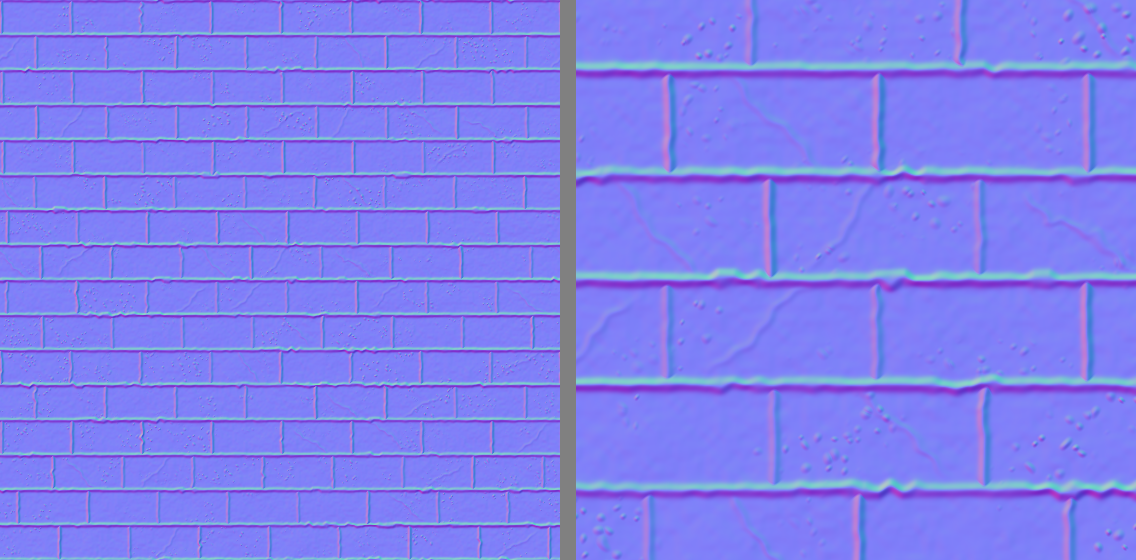
Left: the whole. Right: its middle third, enlarged.
This texture map is drawn by a Shadertoy shader. Its source:

```glsl
// Tiling tangent-space normal map of a weathered running-bond brick wall.

const vec2  BRICKS       = vec2(8.0, 16.0);  // repeats across and down
const float JOINT_WIDTH  = 0.0031;           // half width of a mortar groove
const float ROW_SLOPE    = 0.86;             // steepness of horizontal grooves
const float COLUMN_SLOPE = 0.52;             // steepness of vertical grooves
const float WANDER       = 0.0007;           // waviness of the brick edges
const float CRUMBLE      = 0.0026;           // extra waviness where edges are worn
const float GRAIN_HEIGHT = 0.00016;
const float PIT_CELLS    = 128.0;
const float PIT_DEPTH    = 0.0008;
const float CRACK_SHARE  = 0.28;             // share of bricks that carry a crack
const float CRACK_SLOPE  = 0.15;
const float SAMPLE_STEP  = 1.0 / 1100.0;
const float FLAT_BLUE    = 0.98;
const float SLOPE_SHADE  = 0.30;             // loss of blue on slopes

// Joint position of each course, bottom to top, in brick lengths.
const float COURSE_SHIFT[16] = float[16](
    0.85, 0.26, 0.76, 0.03, 0.51, 0.015, 0.61, 0.10,
    0.59, 0.11, 0.50, 0.05, 0.53, 0.04, 0.52, 0.02);

float hash(vec2 p) {
    vec3 q = fract(p.xyx * vec3(0.1031, 0.1030, 0.0973));
    q += dot(q, q.yzx + 33.33);
    return fract((q.x + q.y) * q.z);
}

// Value noise that wraps after a whole number of cells.
float noise(vec2 uv, vec2 cells) {
    vec2 p = uv * cells, i = floor(p), f = fract(p);
    f = f * f * (3.0 - 2.0 * f);
    vec2 a = mod(i, cells), b = mod(i + 1.0, cells);
    return mix(mix(hash(a), hash(vec2(b.x, a.y)), f.x),
               mix(hash(vec2(a.x, b.y)), hash(b), f.x), f.y);
}

// Cellular field of small round pits, 0 to 1.
float pits(vec2 uv) {
    vec2 p = uv * PIT_CELLS, base = floor(p);
    float depth = 0.0;
    for (int y = -1; y <= 1; y++)
    for (int x = -1; x <= 1; x++) {
        vec2 cell = base + vec2(x, y);
        vec2 id = mod(cell, PIT_CELLS);
        vec2 center = cell + vec2(hash(id + 7.3), hash(id + 41.7));
        float radius = 0.2 + 0.35 * hash(id + 83.1);
        float present = step(hash(id + 19.9), 0.5);
        depth = max(depth, present * (1.0 - smoothstep(0.0, radius, distance(p, center))));
    }
    return depth;
}

float groove(float d, float width) {
    return exp(-d * d / (width * width));
}

// A faint slanted crack on some of the bricks.
float crack(vec2 p, vec2 brick) {
    float side = hash(brick + 5.1) < 0.5 ? -1.0 : 1.0;
    float angle = side * (0.45 + 0.6 * hash(brick + 11.3));
    float along = dot(p, vec2(cos(angle), sin(angle)));
    float across = dot(p, vec2(-sin(angle), cos(angle)));
    across += (hash(brick + 3.7) - 0.5) * 0.03;
    across += 0.0022 * sin(along * 110.0 + brick.x) + 0.0008 * sin(along * 370.0 + brick.y);
    float present = step(hash(brick + 23.9), CRACK_SHARE);
    return present * groove(across, 0.0026) * (1.0 - smoothstep(0.025, 0.055, abs(along)));
}

float wallHeight(vec2 uv) {
    // Uneven edges, rougher in worn patches
    float worn = smoothstep(0.64, 0.84, noise(uv, vec2(21.0, 32.0)));
    vec2 wobble = vec2(noise(uv, vec2(64.0, 128.0)), noise(uv + 0.37, vec2(128.0, 96.0))) - 0.5;
    vec2 edgeUv = uv + wobble * 2.0 * mix(WANDER, CRUMBLE, worn);

    // Brick layout
    vec2 grid = edgeUv * BRICKS;
    float course = mod(floor(grid.y), BRICKS.y);
    grid.x -= COURSE_SHIFT[int(course)];
    vec2 brick = vec2(mod(floor(grid.x), BRICKS.x), course);
    vec2 local = (fract(grid) - 0.5) / BRICKS;
    vec2 edge = 0.5 / BRICKS - abs(local);

    // Mortar grooves
    float joint = mod(floor(grid.x + 0.5), BRICKS.x);
    float strength = 0.65 + 0.6 * hash(vec2(joint, course) + 61.0);
    float rowStrength = 0.8 + 0.4 * noise(uv, vec2(16.0, 32.0));
    float height = -JOINT_WIDTH * max(
        ROW_SLOPE * rowStrength * groove(edge.y, JOINT_WIDTH),
        COLUMN_SLOPE * strength * groove(edge.x, JOINT_WIDTH * 0.85));

    // Surface wear
    float inside = smoothstep(0.002, 0.007, min(edge.x, edge.y));
    float cluster = smoothstep(0.5, 0.78, noise(uv + 0.13, vec2(28.0, 36.0)));
    float pitted = cluster * (0.25 + 0.75 * hash(brick + 31.0));
    height -= inside * PIT_DEPTH * pitted * pits(uv + wobble * 0.004);
    height -= inside * CRACK_SLOPE * 0.0026 * crack(local, brick);
    height += GRAIN_HEIGHT * (noise(uv, vec2(210.0)) + 1.6 * noise(uv, vec2(110.0, 130.0)));
    return height + 0.0006 * noise(uv, vec2(24.0, 30.0));
}

void mainImage(out vec4 fragColor, in vec2 fragCoord) {
    vec2 uv = fragCoord / iResolution.xy;
    vec2 e = vec2(SAMPLE_STEP, 0.0);
    vec2 slope = vec2(wallHeight(uv - e.xy) - wallHeight(uv + e.xy),
                      wallHeight(uv + e.yx) - wallHeight(uv - e.yx)) / (2.0 * SAMPLE_STEP);
    vec2 tilt = slope / sqrt(1.0 + dot(slope, slope));
    fragColor = vec4(0.5 + 0.5 * tilt, FLAT_BLUE - SLOPE_SHADE * length(tilt), 1.0);
}
```
